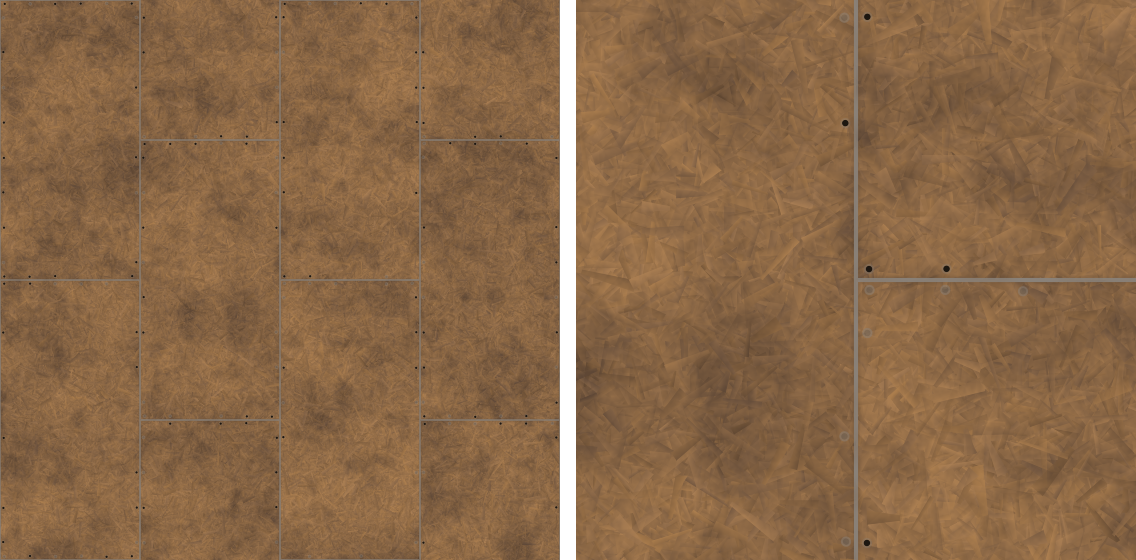
Left: the whole. Right: its middle third, enlarged.
Write a Shadertoy shader that draws this texture.

```glsl
// Floor of pressed strand boards: four columns of tall sheets, every other column
// shifted by half a sheet. Each sheet is layered from randomly turned wood flakes,
// stained with noise, then framed by grey joints and rows of nail heads.

#define BOARD vec2(0.25, 0.5)
#define FLAKE_LAYERS 6
#define FLAKE_CONTRAST 0.78
#define STAIN 0.95
#define JOINT_HALF_WIDTH 0.00125
#define NAIL_RADIUS 0.0019
#define NAIL_INSET 0.0064
#define NAIL_PITCH vec2(0.0456, 0.0625)
#define WOOD_DARK vec3(0.42, 0.315, 0.225)
#define WOOD_LIGHT vec3(0.615, 0.455, 0.295)
#define JOINT_GREY vec3(0.54, 0.51, 0.48)
#define NAIL_DARK vec3(0.09, 0.07, 0.05)

vec3 hash3(vec3 p) {
    p = fract(p * vec3(0.1031, 0.1030, 0.0973));
    p += dot(p, p.yxz + 33.33);
    return fract((p.xxy + p.yxx) * p.zyx);
}

float noise(vec2 p, float seed) {
    vec2 i = floor(p), f = fract(p);
    f = f * f * (3.0 - 2.0 * f);
    float a = hash3(vec3(i, seed)).x;
    float b = hash3(vec3(i + vec2(1, 0), seed)).x;
    float c = hash3(vec3(i + vec2(0, 1), seed)).x;
    float d = hash3(vec3(i + 1.0, seed)).x;
    return mix(mix(a, b, f.x), mix(c, d, f.x), f.y);
}

float fbm(vec2 p, float seed) {
    float sum = 0.0, amp = 0.5;
    for (int i = 0; i < 5; i++) {
        sum += amp * noise(p, seed + float(i));
        p = mat2(1.6, 1.2, -1.2, 1.6) * p;
        amp *= 0.5;
    }
    return sum / 0.97;
}

// Paints one grid of tapered flakes over wood.x (tone) and wood.y (greyness).
vec2 flakeLayer(vec2 wood, vec2 p, float cells, float seed, float pixel) {
    vec2 g = p * cells, cell = floor(g);
    float soft = pixel * cells;
    for (int j = -1; j <= 1; j++)
    for (int i = -1; i <= 1; i++) {
        vec2 id = cell + vec2(i, j);
        vec3 place = hash3(vec3(id, seed));
        vec3 look = hash3(vec3(id, seed + 57.0));
        float angle = place.z * 6.2832;
        float c = cos(angle), s = sin(angle);
        vec2 q = mat2(c, -s, s, c) * (g - id - place.xy);
        vec2 halfSize = vec2(mix(0.3, 0.9, look.x), mix(0.05, 0.17, look.y));
        float taper = 1.0 - 0.45 * q.x / halfSize.x;
        vec2 edge = abs(q) - halfSize * vec2(1.0, taper);
        float cover = 1.0 - smoothstep(-soft, soft, max(edge.x, edge.y));
        float shade = look.z + 0.3 * q.y / halfSize.y;
        float opacity = mix(0.3, 0.85, fract(look.x * 7.0 + look.y * 5.0));
        wood = mix(wood, vec2(shade, fract(look.z * 9.0)), cover * opacity);
    }
    return wood;
}

// Draws a dark hole, a dull filled head or nothing, chosen by hash.
vec3 nail(vec3 col, vec2 p, vec2 centre, float seed, float pixel) {
    vec3 h = hash3(vec3(floor(centre * 997.0), seed));
    float d = length(p - centre - (h.yz - 0.5) * 0.0016);
    float head = 1.0 - smoothstep(-pixel, pixel, d - NAIL_RADIUS);
    float rim = 1.0 - smoothstep(-pixel, pixel, d - NAIL_RADIUS * 1.6);
    float isHole = step(h.x, 0.45), isHead = step(h.x, 0.75) - isHole;
    col = mix(col, JOINT_GREY, rim * (0.3 * isHole + 0.45 * isHead));
    return mix(col, NAIL_DARK, head * (0.95 * isHole + 0.15 * isHead));
}

void mainImage(out vec4 fragColor, in vec2 fragCoord) {
    vec2 uv = fragCoord / iResolution.y;
    float pixel = 0.6 / iResolution.y;

    // Sheet index and position inside the sheet
    float column = floor(uv.x / BOARD.x);
    vec2 shifted = uv + vec2(0.0, 0.5 * BOARD.y * mod(column, 2.0));
    vec2 id = mod(floor(shifted / BOARD), vec2(4.0, 2.0));
    vec2 p = mod(shifted, BOARD);
    float seed = 11.0 + 31.0 * id.x + 149.0 * id.y;

    // Flakes from fine chips to long strands
    vec2 wood = vec2(fbm(p * 110.0, seed), 0.5);
    for (int k = 0; k < FLAKE_LAYERS; k++)
        wood = flakeLayer(wood, p, 108.0 - 11.0 * float(k), seed + 7.0 * float(k), pixel);

    // Broad stains, small dark patches with ragged edges and fine grit
    float broad = fbm(p * 11.0, seed + 3.0) - 0.5;
    float ragged = fbm(p * 36.0, seed + 19.0) + 0.12 * (wood.x - 0.5) - 0.25 * broad;
    float patches = smoothstep(0.5, 0.72, ragged);
    float grit = noise(p * 420.0, seed) - 0.5;
    float tone = 0.68 + FLAKE_CONTRAST * (wood.x - 0.5) + STAIN * broad;
    tone += 0.16 * grit - 0.33 * patches;
    tone += 0.12 * (hash3(vec3(id, 5.0)).x - 0.5);
    vec3 col = mix(WOOD_DARK, WOOD_LIGHT, clamp(tone, -0.25, 1.25));
    col += vec3(-0.012, 0.002, 0.034) * (wood.y - 0.5);

    // Nails along the long sides, then along the short ends
    vec2 far = step(0.5 * BOARD, p);
    vec2 inset = mix(vec2(NAIL_INSET), BOARD - NAIL_INSET, far);
    float sideY = (floor(p.y / NAIL_PITCH.y) + 0.5) * NAIL_PITCH.y;
    float endX = 0.0078 + NAIL_PITCH.x * clamp(round((p.x - 0.0078) / NAIL_PITCH.x), 0.0, 5.0);
    col = nail(col, p, vec2(inset.x, sideY), seed, pixel);
    col = nail(col, p, vec2(endX, inset.y), seed + 5.0, pixel);

    // Worn joints with a soft shadow
    vec2 toEdge = min(p, BOARD - p);
    float gap = min(toEdge.x, toEdge.y);
    col *= 1.0 - 0.1 * (1.0 - smoothstep(0.0, 0.004, gap));
    float joint = 1.0 - smoothstep(-pixel, pixel, gap - JOINT_HALF_WIDTH);
    float wear = 0.78 + 0.22 * noise(uv * 70.0, 2.0);
    fragColor = vec4(mix(col, JOINT_GREY, joint * wear), 1.0);
}
```
